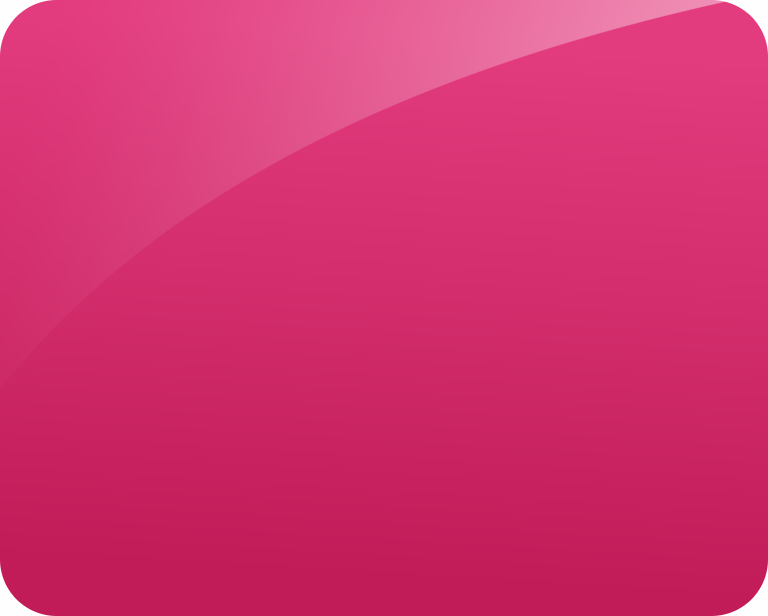
A Shadertoy shader for this background:

```glsl
const vec3 WHITE = vec3(1.0, 0.995, 1.0);
const vec3 DEEP_PINK = vec3(0.757, 0.110, 0.345);
const vec3 BRIGHT_PINK = vec3(0.888, 0.235, 0.497);

// Signed distance to a box with rounded corners
float roundedBox(vec2 p, vec2 halfSize, float radius) {
    vec2 q = abs(p) - halfSize + radius;
    return length(max(q, 0.0)) + min(max(q.x, q.y), 0.0) - radius;
}

// Height at x of a quadratic Bezier whose x grows from start to end
float bezierHeight(float x, vec2 start, vec2 control, vec2 end) {
    float a = start.x - 2.0 * control.x + end.x;
    float b = control.x - start.x;
    float t = (sqrt(max(b * b + a * (x - start.x), 0.0)) - b) / a;
    return mix(mix(start.y, control.y, t), mix(control.y, end.y, t), t);
}

// Coverage of the positive side of an edge, softened over one pixel
float coverage(float dist, float pixel) {
    return clamp(dist / pixel + 0.5, 0.0, 1.0);
}

// Vertical gradient, tilted slightly so the right side is lighter
vec3 panelColor(vec2 p, float centerX) {
    float level = p.y + 0.06 * (p.x - centerX);
    return mix(DEEP_PINK, BRIGHT_PINK, clamp((level - 0.06) / 0.89, 0.0, 1.0));
}

// Sheen that strengthens towards the right
float glossOpacity(vec2 p) {
    float along = p.x + 0.3 * (1.0 - p.y);
    return 0.42 * pow(clamp((along - 0.1) / 1.04, 0.0, 1.0), 1.3);
}

void mainImage(out vec4 fragColor, in vec2 fragCoord) {
    // Canvas height is one unit
    float pixel = 1.0 / iResolution.y;
    vec2 p = fragCoord * pixel;
    vec2 halfSize = 0.5 * iResolution.xy * pixel;

    vec3 color = panelColor(p, halfSize.x);

    // Gloss above the sweeping curve
    float curve = bezierHeight(p.x, vec2(0.0, 0.368), vec2(0.352, 0.815), vec2(1.181, 0.998));
    float aboveCurve = p.y - curve;
    float gloss = coverage(aboveCurve, max(fwidth(aboveCurve), pixel));
    color = mix(color, WHITE, gloss * glossOpacity(p));

    // Rounded panel over white
    float panel = coverage(-roundedBox(p - halfSize, halfSize, 0.092), pixel);
    fragColor = vec4(mix(WHITE, color, panel), 1.0);
}
```
